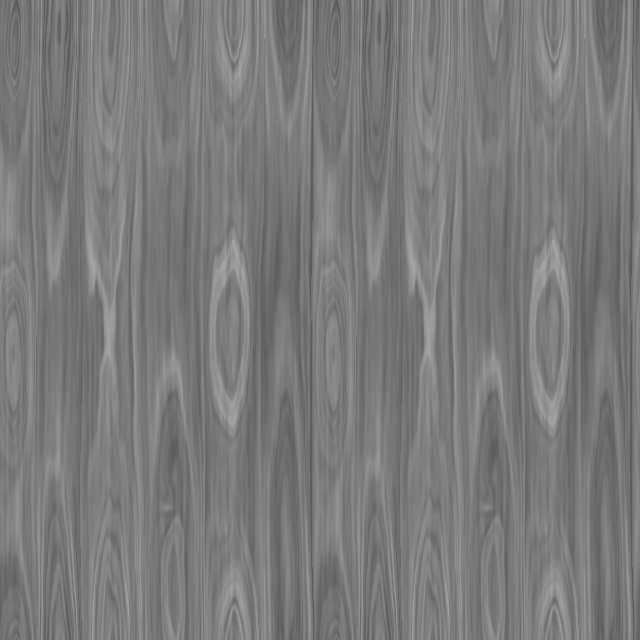
Give the GLSL for this texture, as a WebGL 2 fragment shader.

```glsl
#version 300 es
precision highp float;
// Grey wood veneer: six upright strips of cathedral grain with eyes, a swirl and a small knot.

uniform vec2 u_resolution;
out vec4 outColor;

const float TAU = 6.2831853;
const vec2 REPEATS = vec2(2.0, 1.0);
const vec3 MID_GREY = vec3(0.488);
const float TONE_STEP = 0.058;     // brightness of one unit of tone
const float STRIP_SHIFT = 0.031;   // moves the first seam left of the tile edge
const float SEAM_WANDER = 0.010;
const float ARCH_HEIGHT = 0.78;    // strength of the cathedral arches
const float ARCH_POINT = 1.35;     // 1 is a sharp tip, 2 a round one
const float COARSE_RINGS = 8.0;
const float PALE_RINGS = 14.0;
const float FINE_RINGS = 22.0;
const vec2 KNOT = vec2(0.521, 0.206);
const float KNOT_RADIUS = 0.007;
const float SWIRL_HEIGHT = 0.95;
const int STRIPS = 6;
const float SEAMS[7] = float[7](0.0, 0.141, 0.284, 0.479, 0.669, 0.857, 1.0);
// Per strip: height of the eye, arches per tile, base tone
const vec3 STRIP[6] = vec3[6](
    vec3(0.434, 2.0, 0.18), vec3(0.95, 1.0, -0.35), vec3(0.96, 1.0, 0.25),
    vec3(0.10, 1.0, 0.0), vec3(0.479, 2.0, 0.0), vec3(0.12, 1.0, -0.30));

float hash(vec2 p) {
    return fract(sin(dot(p, vec2(127.1, 311.7))) * 43758.5453);
}

// Value noise from -1 to 1 that wraps after a whole number of cells
float noise(vec2 p, vec2 period) {
    vec2 cell = floor(p);
    vec2 f = fract(p);
    f = f * f * (3.0 - 2.0 * f);
    vec2 a = mod(cell, period);
    vec2 b = mod(cell + 1.0, period);
    float low = mix(hash(a), hash(vec2(b.x, a.y)), f.x);
    float high = mix(hash(vec2(a.x, b.y)), hash(b), f.x);
    return mix(low, high, f.y) * 2.0 - 1.0;
}

// Noise over the tile with the given number of cells
float grain(vec2 tile, vec2 cells) {
    return noise(tile * cells, cells);
}

// Irregular bands along the ring field, faded where they get too thin
float rings(float field, float count, float y, float seed, float blur) {
    float thin = blur * count;
    return noise(vec2(field * count + seed, y * 2.0), vec2(193.0, 2.0)) / (1.0 + 0.12 * thin * thin);
}

void main() {
    vec2 tile = fract(gl_FragCoord.xy / u_resolution * REPEATS);

    // Knot: fibres part around it
    vec2 toKnot = (fract(tile - KNOT + 0.5) - 0.5) / REPEATS;
    vec2 knotPos = toKnot / KNOT_RADIUS;
    vec2 pullPos = knotPos * vec2(0.4, 0.2);
    float knotPull = exp(-dot(pullPos, pullPos));

    // Find the strip and the position across it, from -1 to 1
    float wander = SEAM_WANDER * (grain(tile, vec2(5.0, 4.0)) + 0.4 * grain(tile, vec2(18.0, 9.0)));
    float across = fract(tile.x + STRIP_SHIFT + wander);
    int id = 0;
    for (int i = 1; i < STRIPS; i++) id += int(step(SEAMS[i], across));
    float side = 2.0 * (across - SEAMS[id]) / (SEAMS[id + 1] - SEAMS[id]) - 1.0;
    float inner = 1.0 - side * side;
    vec3 strip = STRIP[id];

    // Swirl: stronger, wilder figure near the top of the second strip
    float swirlY = fract(tile.y - SWIRL_HEIGHT + 0.5) - 0.5;
    float swirl = id == 1 ? exp(-swirlY * swirlY * 180.0) * inner : 0.0;

    // Ring field: closed eyes at the low points, pointed arches between them
    float phase = TAU * strip.y * (tile.y - strip.x);
    float arch = ARCH_HEIGHT * (0.5 - 0.5 * cos(phase + 0.25 * sin(phase)));
    float field = mix(arch, 1.0, pow(side * side + 0.004, 0.5 * ARCH_POINT));
    float flame = 0.050 * grain(tile, vec2(20.0, 5.0))
                + 0.045 * grain(tile, vec2(48.0, 10.0))
                + 0.022 * grain(tile, vec2(96.0, 24.0));
    field += flame * (0.3 + 0.7 * inner) * (1.0 + 2.0 * swirl);
    field += 0.12 * side + 0.2 * knotPull;

    // Bands of the figure
    float seed = float(id) * 29.0 + 5.0;
    float blur = min(fwidth(field), 0.12);
    float coarse = rings(field, COARSE_RINGS, tile.y, seed, blur);
    float fine = rings(field, FINE_RINGS, tile.y, seed + 11.0, blur);
    float paleLine = smoothstep(0.25, 0.8, rings(field, PALE_RINGS, tile.y, seed + 17.0, blur));
    float tone = strip.z + (0.65 * coarse + 0.95 * fine) * (1.0 + 0.7 * swirl);
    tone += 1.15 * paleLine - 0.2 - 0.6 * swirl;

    // Straight streaks that lean with the seams, fibres and faint clouds
    vec2 leaning = vec2(across, tile.y);
    tone += 0.55 * grain(leaning, vec2(80.0, 3.0));
    tone += 0.65 * grain(leaning, vec2(128.0, 5.0));
    tone += 0.32 * grain(tile, vec2(224.0, 40.0));
    tone += 0.15 * grain(tile, vec2(12.0, 7.0));

    // Soft dark seams
    tone -= 0.3 * exp(-(1.0 - abs(side)) * 9.0);

    // Knot: pale core, dark rim below and a dark trail above
    float core = exp(-dot(knotPos, knotPos));
    vec2 rimPos = knotPos + vec2(-0.5, 1.1);
    vec2 trailPos = (toKnot - vec2(0.012, 0.09)) / vec2(0.007, 0.06);
    tone += 2.0 * core - 1.1 * exp(-dot(rimPos, rimPos) * 1.4);
    tone -= 0.8 * exp(-dot(trailPos, trailPos));

    outColor = vec4(MID_GREY + TONE_STEP * clamp(tone, -2.2, 2.6), 1.0);
}
```
